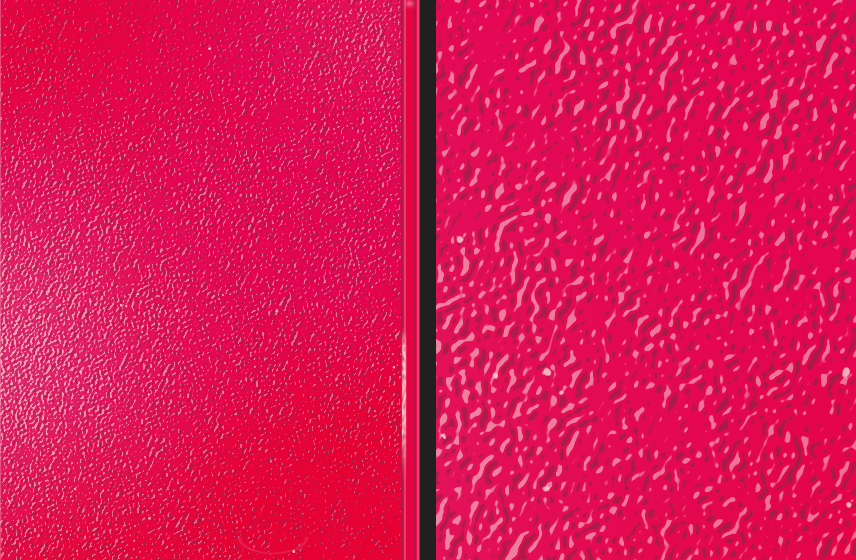
Left: the whole. Right: its middle third, enlarged.
Write a Shadertoy shader that draws this texture.

```glsl
// Glossy crimson book cover with pebbled grain, a side sheen and a ridged spine.

const vec3 ROSE = vec3(0.90, 0.015, 0.32);
const vec3 CRIMSON = vec3(0.905, 0.005, 0.20);
const vec3 SHEEN = vec3(0.875, 0.19, 0.45);
const vec3 SHADOW = vec3(0.62, 0.12, 0.28);
const vec3 GLINT = vec3(0.93, 0.52, 0.64);
const vec3 CREAM = vec3(0.97, 0.80, 0.80);

vec2 hash22(vec2 p) {
    vec3 q = fract(p.xyx * vec3(0.1031, 0.1030, 0.0973));
    q += dot(q, q.yzx + 33.33);
    return fract((q.xx + q.yz) * q.zy);
}

float cornerSlope(vec2 cell, vec2 corner, vec2 f) {
    vec2 g = hash22(cell + corner) * 2.0 - 1.0;
    return dot(g / max(length(g), 0.01), f - corner);
}

float gradientNoise(vec2 p) {
    vec2 i = floor(p), f = fract(p);
    vec2 u = f * f * f * (f * (f * 6.0 - 15.0) + 10.0);
    float low = mix(cornerSlope(i, vec2(0, 0), f), cornerSlope(i, vec2(1, 0), f), u.x);
    float high = mix(cornerSlope(i, vec2(0, 1), f), cornerSlope(i, vec2(1, 1), f), u.x);
    return mix(low, high, u.y);
}

// Soft round spot, 1 at the centre
float spot(vec2 p, vec2 centre, vec2 radius) {
    vec2 d = (p - centre) / radius;
    return exp(-dot(d, d));
}

// Soft vertical line
float stripe(float x, float centre, float halfWidth, float soft) {
    return 1.0 - smoothstep(halfWidth, halfWidth + soft, abs(x - centre));
}

// Slope of the pebbled surface across short slanted grains
float grainSlope(vec2 p, float scale) {
    vec2 across = normalize(vec2(0.9, -0.42));
    vec2 along = vec2(-across.y, across.x);
    vec2 q = vec2(dot(p, across), dot(p, along) * 0.85) * scale + 200.0;
    vec2 stepAcross = vec2(0.25, 0.0);
    return (gradientNoise(q + stepAcross) - gradientNoise(q - stepAcross)) / 0.5;
}

// Sparse irregular flecks, one candidate in each cell
float flecks(vec2 p, float scale, float density) {
    vec2 cell = floor(p * scale);
    vec2 rnd = hash22(cell + 71.0);
    vec2 centre = 0.3 + 0.4 * hash22(cell + 19.0);
    float radius = mix(0.08, 0.20, rnd.y) + 0.12 * gradientNoise(p * scale * 3.0);
    float d = length(fract(p * scale) - centre);
    return step(rnd.x, density) * (1.0 - smoothstep(radius, radius + 0.12, d));
}

// Signed relief of a pressed oval outline
float ovalRelief(vec2 p, vec2 centre, vec2 radius) {
    vec2 d = (p - centre) / radius;
    float edge = (length(d) - 1.0) * radius.y;
    return exp(-pow(edge / 0.002, 2.0)) * sign(d.y);
}

vec3 coverColor(vec2 p, float sheen) {
    float warm = smoothstep(-0.15, 0.40, 0.46 - p.y + 0.45 * (p.x - 0.5));
    warm = max(warm, 0.65 * spot(p, vec2(0.12, 1.25), vec2(0.30, 0.25)));
    warm += 0.25 * gradientNoise(p * 4.0 + 9.0);
    vec3 color = mix(ROSE, CRIMSON, clamp(warm, 0.0, 1.0));
    return mix(color, SHEEN, 0.85 * sheen);
}

vec3 addGrain(vec3 color, vec2 p, float sheen) {
    float slope = grainSlope(p, 138.0);
    float patches = 0.15 * gradientNoise(p * 9.0 + 5.0);
    float calm = spot(p, vec2(0.32, 1.32), vec2(0.38, 0.20))
               + spot(p, vec2(0.88, 0.02), vec2(0.38, 0.28));
    float limit = 0.56 - 0.42 * sheen + 0.22 * calm + patches;
    float lit = smoothstep(limit, limit + 0.34, slope);
    float darkLimit = 0.42 + patches + 0.15 * calm;
    float dark = smoothstep(darkLimit, darkLimit + 0.40, -slope);
    color = mix(color, SHADOW, dark * mix(0.85, 0.55, sheen));
    vec3 glint = mix(GLINT, CREAM, 0.15 + 0.45 * sheen);
    return mix(color, glint, lit * mix(0.78, 0.92, sheen) * (1.0 - 0.35 * min(calm, 1.0)));
}

vec3 addSpine(vec3 color, vec2 p) {
    float x = p.x;
    color = mix(color, mix(CRIMSON, ROSE, 0.5), smoothstep(0.953, 0.956, x));
    color = mix(color, SHADOW, 0.75 * stripe(x, 0.957, 0.001, 0.003));
    color = mix(color, GLINT, 0.45 * stripe(x, 0.964, 0.001, 0.003));
    color = mix(color, SHADOW, 0.80 * stripe(x, 0.988, 0.001, 0.003));
    color = mix(color, GLINT, 0.50 * stripe(x, 0.995, 0.001, 0.003));
    // Worn light along the lower ridge
    float wear = smoothstep(0.18, 0.34, p.y) * (1.0 - smoothstep(0.50, 0.56, p.y));
    wear *= 0.75 + 0.8 * gradientNoise(p * vec2(180.0, 70.0));
    color = mix(color, CREAM, clamp(wear, 0.0, 1.0) * stripe(x, 0.962, 0.003, 0.004));
    return mix(color, GLINT, 0.7 * spot(p, vec2(0.975, 1.325), vec2(0.010, 0.008)));
}

void mainImage(out vec4 fragColor, in vec2 fragCoord) {
    vec2 p = fragCoord / iResolution.x;
    float sheen = spot(p, vec2(-0.04, 0.50), vec2(0.38, 0.36));
    sheen = max(sheen, 0.30 * spot(p, vec2(0.88, 1.28), vec2(0.22, 0.20)));

    vec3 color = addGrain(coverColor(p, sheen), p, sheen);
    float worn = 0.001 + 0.05 * spot(p, vec2(0.37, 0.63), vec2(0.07, 0.12));
    color = mix(color, CREAM, 0.85 * flecks(p, 75.0, worn));

    float relief = ovalRelief(p, vec2(0.65, 0.054), vec2(0.08, 0.038));
    color = mix(color, relief > 0.0 ? SHADOW : GLINT, 0.22 * abs(relief));

    color = addSpine(color, p);
    color = mix(color, GLINT, 0.5 * (1.0 - smoothstep(0.001, 0.004, p.x)));
    fragColor = vec4(color, 1.0);
}
```
